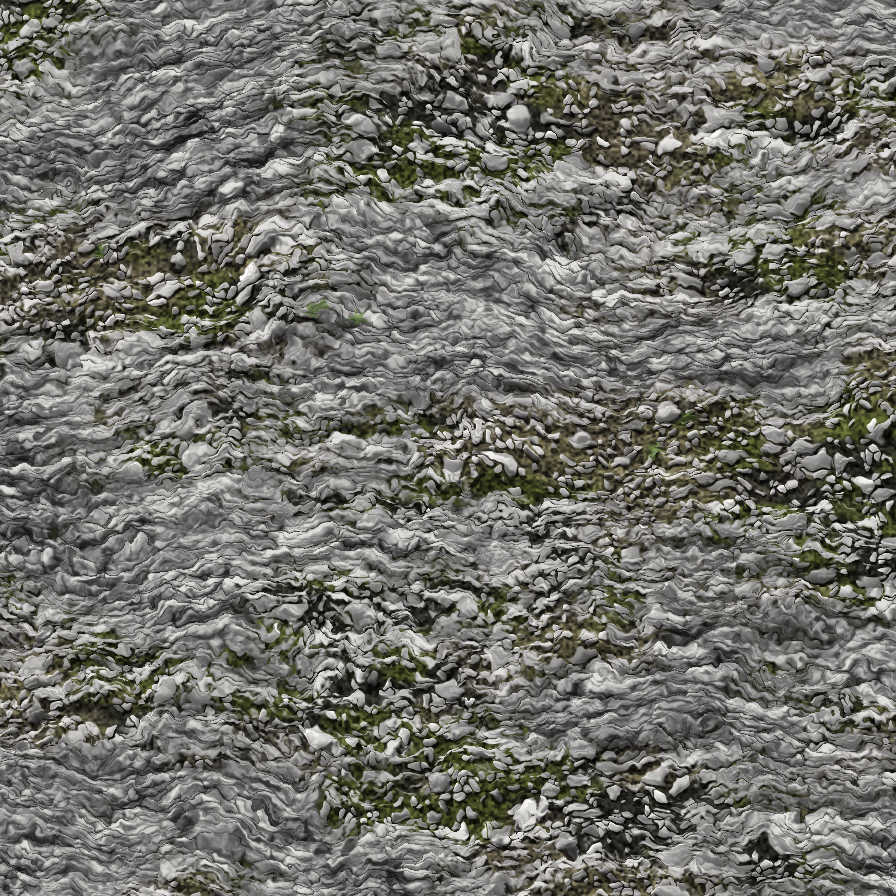
This texture is drawn by a Shadertoy shader. Its source:

```glsl
// Weathered grey rock face with mossy ledges and scattered stones.
// Rock is embossed ridged noise plus jagged cellular chips shaded underneath;
// moss, soil and gravel collect in its dark hollows along horizontal bands.

const vec3 ROCK_TINT = vec3(1.0, 0.992, 0.98);
const vec3 SHADE = vec3(0.15, 0.15, 0.13);
const vec3 MOSS = vec3(0.25, 0.27, 0.13);
const vec3 SOIL = vec3(0.37, 0.34, 0.27);
const vec3 LEAF = vec3(0.38, 0.50, 0.22);
const vec2 TO_LIGHT = vec2(-0.0012, 0.0026);

float hash(vec2 p) {
    return fract(sin(dot(p, vec2(127.1, 311.7))) * 43758.5453);
}

vec2 hash2(vec2 p) {
    return vec2(hash(p), hash(p + 37.3));
}

float noise(vec2 p) {
    vec2 i = floor(p), f = fract(p);
    f = f * f * (3.0 - 2.0 * f);
    return mix(mix(hash(i), hash(i + vec2(1, 0)), f.x),
               mix(hash(i + vec2(0, 1)), hash(i + vec2(1, 1)), f.x), f.y);
}

vec2 noise2(vec2 p) {
    return vec2(noise(p), noise(p + 43.0)) - 0.5;
}

mat2 rotation(float a) {
    return mat2(cos(a), sin(a), -sin(a), cos(a));
}

float fbm(vec2 p) {
    float sum = 0.0, amp = 0.53;
    for (int i = 0; i < 4; i++) {
        sum += amp * noise(p);
        p = p * 2.03 + 11.7;
        amp *= 0.5;
    }
    return sum;
}

// Ridged height, nearly equally steep in every octave
float relief(vec2 p) {
    float sum = 0.0, amp = 0.5;
    p *= vec2(9.0, 20.0);
    for (int i = 0; i < 5; i++) {
        sum += amp * abs(2.0 * noise(p) - 1.0);
        p = rotation(0.25) * p * 2.0 + 5.3;
        amp *= 0.54;
    }
    return sum;
}

// Cellular pattern: border distance, offset from the centre, random id
vec4 cells(vec2 p) {
    vec2 base = floor(p), offset = vec2(0.0), id = base;
    float near = 9.0, second = 9.0;
    for (int y = -1; y <= 1; y++)
    for (int x = -1; x <= 1; x++) {
        vec2 cell = base + vec2(x, y);
        vec2 d = p - cell - hash2(cell);
        float dist = length(d);
        if (dist < near) {
            second = near;
            near = dist;
            offset = d;
            id = cell;
        } else {
            second = min(second, dist);
        }
    }
    return vec4(second - near, offset, hash(id + 71.9));
}

// Tilted rock chips: x is the change of tone, y the shadow under the rim
vec2 chips(vec2 p, vec2 scale, float rim) {
    vec4 c = cells(p * scale);
    float inside = smoothstep(0.0, rim, c.x);
    float underside = 1.0 - smoothstep(-0.35, 0.2, c.z);
    float broken = smoothstep(0.38, 0.62, noise(p * scale * 0.45 + 8.0));
    float tone = 0.20 * (c.w - 0.5) + 0.24 * c.z - 0.10 * c.y;
    return vec2(tone * inside, (1.0 - inside) * underside) * mix(0.45, 1.0, broken);
}

// Loose stones: x is coverage, y the tone
vec2 stones(vec2 p, vec2 scale, float share) {
    vec4 c = cells(p * scale);
    float radius = 0.36 + 0.34 * fract(c.w * 17.0);
    float cover = smoothstep(0.04, 0.18, c.x)
                * (1.0 - smoothstep(radius - 0.12, radius, length(c.yz)));
    float tone = 0.48 + 0.24 * fract(c.w * 29.0) + 0.42 * c.z - 0.18 * c.y;
    return vec2(cover * step(c.w, share), tone);
}

vec3 addStones(vec3 ground, vec2 p, vec2 scale, float share, float light) {
    vec2 stone = stones(p, scale, share);
    float shadow = stones(p + 1.5 * TO_LIGHT, scale, share).x;
    ground *= 1.0 - 0.6 * shadow;
    return mix(ground, (stone.y + 0.16 * light) * ROCK_TINT, stone.x);
}

// Small leaf rosette coverage
float sprout(vec2 d, float size, float turn) {
    float petals = 0.35 + 0.65 * abs(cos(2.5 * atan(d.y, d.x) + turn));
    return 1.0 - smoothstep(0.6, 1.1, length(d) / (size * petals));
}

void mainImage(out vec4 fragColor, in vec2 fragCoord) {
    vec2 uv = fragCoord / iResolution.y;

    // Bend the strata, then make their outlines jagged
    vec2 p = uv;
    p.y += 0.10 * noise(uv * 2.6 + 3.0);
    p += 0.03 * noise2(uv * 9.0) + 0.014 * noise2(uv * 27.0);
    p += 0.009 * noise2(uv * 75.0) + 0.004 * noise2(uv * 170.0);

    // Rock tone
    float slope = 25.0 * (relief(p) - relief(p + TO_LIGHT));
    float light = slope / sqrt(1.0 + slope * slope);
    float grain = noise(uv * 300.0) - 0.5;
    vec2 slab = chips(p, vec2(9.0, 23.0), 0.10);
    vec2 chip = chips(p + 3.1, vec2(22.0, 48.0), 0.20);
    vec2 flake = chips(p + 7.7, vec2(52.0, 96.0), 0.35);
    float rough = smoothstep(0.36, 0.62, fbm(uv * vec2(6.0, 10.0) + 61.0));
    float pits = smoothstep(0.58, 0.82, noise(p * vec2(75.0, 130.0)));
    float tone = 0.575 + 0.20 * light + 0.7 * slab.x + chip.x + 0.9 * flake.x;
    tone += 0.12 * (fbm(uv * 5.0 + 31.0) - 0.5) + 0.12 * grain;
    tone *= (1.0 - 0.6 * slab.y) * (1.0 - 0.7 * chip.y) * (1.0 - 0.6 * flake.y);
    tone *= 1.0 - pits * mix(0.15, 0.5, rough);
    vec3 rock = clamp(tone, 0.08, 0.88) * ROCK_TINT;

    // Moss, soil and dark gravel
    float mossy = smoothstep(0.40, 0.58, fbm(uv * vec2(13.0, 22.0) + 5.0));
    float earthy = smoothstep(0.46, 0.64, fbm(uv * vec2(7.0, 12.0) + 47.0));
    vec3 ground = mix(SHADE, MOSS, mossy);
    ground = mix(ground, SOIL, 0.75 * earthy);
    ground *= 1.0 + 0.35 * light + 1.1 * grain;
    ground = addStones(ground, p, vec2(84.0, 112.0), 0.52, light);
    ground = addStones(ground, p + 2.3, vec2(32.0, 48.0), 0.24, light);

    // Ground fills the hollows of the ledges
    float ledge = 0.11 * exp(-pow((uv.y - 0.57) / 0.15, 2.0))
                + 0.05 * exp(-pow((uv.y - 0.16) / 0.08, 2.0));
    float depth = fbm(uv * vec2(4.5, 10.0) + 13.0) + ledge - 0.61;
    float fill = smoothstep(-0.06, 0.09, depth + 0.45 * (0.5 - tone));
    vec3 color = mix(rock, ground, fill);

    // A few green sprouts
    for (int i = 0; i < 5; i++) {
        vec2 seed = vec2(float(i), 4.0);
        vec2 center = vec2(0.1, 0.4) + vec2(0.8, 0.35) * hash2(seed);
        float size = 0.008 + 0.006 * hash(seed + 9.0);
        float cover = sprout(p - center - vec2(0.0, 0.05), size, 6.0 * hash(seed + 2.0));
        color = mix(color, LEAF * (0.85 + 0.35 * light), 0.7 * cover);
    }

    fragColor = vec4(clamp(color, 0.0, 1.0), 1.0);
}
```
